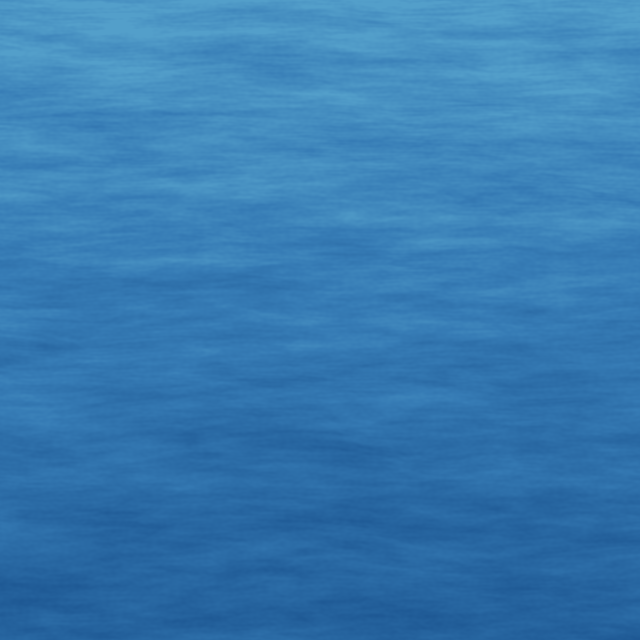
A Shadertoy shader for this texture:

```glsl
// Calm blue water seen at a low angle: a vertical light-to-deep gradient
// broken by soft horizontal ripples. Ripples are layers of stretched gradient
// noise, bent by a slow warp, and their sum picks a colour from a blue ramp.

const vec3 DEEP_BLUE = vec3(0.130, 0.365, 0.597);
const vec3 MID_BLUE = vec3(0.213, 0.486, 0.711);
const vec3 PALE_BLUE = vec3(0.317, 0.612, 0.785);

const int RIPPLE_LAYERS = 5;

// Integer hash of a lattice cell, giving two values in 0..1.
vec2 hash2(vec2 cell) {
    uvec2 q = uvec2(ivec2(cell) + 32768);
    uint h = q.x * 73856093u ^ q.y * 19349663u;
    h = (h ^ (h >> 15)) * 2246822519u;
    h = (h ^ (h >> 13)) * 3266489917u;
    h ^= h >> 16;
    return vec2(float(h & 65535u), float(h >> 16)) / 65535.0;
}

// Slope contribution of one lattice corner.
float corner(vec2 cell, vec2 offset) {
    float angle = 6.28319 * hash2(cell).x;
    return dot(vec2(cos(angle), sin(angle)), offset);
}

// Smooth gradient noise, roughly -0.7..0.7.
float gradientNoise(vec2 p) {
    vec2 cell = floor(p);
    vec2 f = p - cell;
    vec2 s = f * f * f * (f * (f * 6.0 - 15.0) + 10.0);
    vec2 right = vec2(1.0, 0.0);
    vec2 up = vec2(0.0, 1.0);
    float low = mix(corner(cell, f), corner(cell + right, f - right), s.x);
    float high = mix(corner(cell + up, f - up), corner(cell + 1.0, f - 1.0), s.x);
    return mix(low, high, s.y);
}

// Sum of ever finer horizontal streaks.
float ripples(vec2 p, vec2 frequency, float amplitude) {
    float sum = 0.0;
    for (int i = 0; i < RIPPLE_LAYERS; i++) {
        vec2 shift = vec2(17.3, 41.7) * float(i + 1);
        sum += amplitude * gradientNoise(p * frequency + shift);
        frequency *= vec2(1.8, 1.78);
        amplitude *= 0.86;
    }
    return sum;
}

// Bends the streaks a little so they are not ruled lines.
vec2 warp(vec2 p, float strength) {
    float slow = gradientNoise(p * vec2(3.0, 7.0) + 5.2);
    float quick = gradientNoise(p * vec2(8.0, 19.0) + 61.4);
    return p + strength * vec2(2.0 * quick, slow + 0.4 * quick);
}

// Three-stop ramp from deep to pale water.
vec3 waterColor(float tone) {
    vec3 lower = mix(DEEP_BLUE, MID_BLUE, clamp(tone / 0.55, -0.15, 1.0));
    return mix(lower, PALE_BLUE, clamp((tone - 0.55) / 0.45, 0.0, 1.1));
}

void mainImage(out vec4 fragColor, in vec2 fragCoord) {
    vec2 uv = fragCoord / iResolution.xy;

    // Perspective: ripples crowd together slightly towards the top.
    vec2 surface = vec2(uv.x, uv.y * (0.9 + 0.2 * uv.y));
    surface = warp(surface, 0.014);

    // Long swells, streaked ripples and a faint fine grain.
    float swell = 0.10 * gradientNoise(surface * vec2(1.6, 7.0) + 23.6);
    float streaks = ripples(surface, vec2(2.6, 16.0), 0.20);
    float grain = 0.065 * gradientNoise(uv * vec2(110.0, 190.0));

    float contrast = mix(0.92, 1.1, uv.y);
    float tone = 0.06 + 0.89 * uv.y + contrast * (swell + streaks) + grain;

    fragColor = vec4(waterColor(tone), 1.0);
}
```
